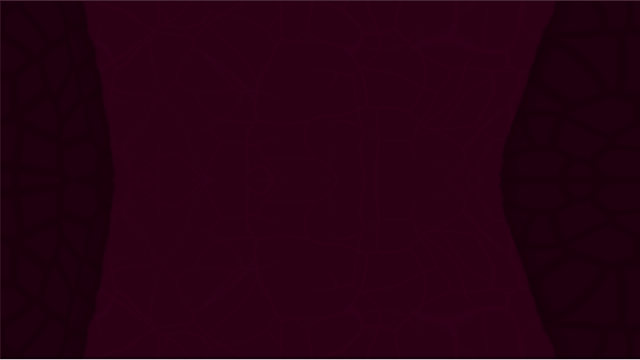
This background is drawn by a Shadertoy shader. Its source:

```glsl
const vec3 FIELD = vec3(0.168, 0.0, 0.082);
const vec3 FIELD_VEIN = vec3(0.194, 0.002, 0.095);
const vec3 BANK = vec3(0.120, 0.0, 0.055);
const vec3 BANK_VEIN = vec3(0.088, 0.0, 0.038);
const vec3 TOP_EDGE = vec3(0.28, 0.14, 0.21);
const vec3 BOTTOM_EDGE = vec3(0.80, 0.75, 0.78);

float hash(vec2 p) {
    return fract(sin(dot(p, vec2(127.1, 311.7))) * 43758.5453);
}

vec2 hash2(vec2 p) {
    return vec2(hash(p), hash(p + 57.3));
}

float noise(vec2 p) {
    vec2 i = floor(p), f = fract(p);
    f = f * f * (3.0 - 2.0 * f);
    float low = mix(hash(i), hash(i + vec2(1, 0)), f.x);
    float high = mix(hash(i + vec2(0, 1)), hash(i + vec2(1, 1)), f.x);
    return mix(low, high, f.y);
}

vec2 warp(vec2 p, float freq, float amount) {
    return p + amount * (vec2(noise(p * freq), noise(p * freq + 31.7)) - 0.5);
}

// Distance to the nearest border between scattered cells
float cellBorder(vec2 p, float scale) {
    p *= scale;
    vec2 cell = floor(p), f = fract(p), nearest = vec2(0.0);
    float best = 8.0, border = 8.0;
    for (int y = -1; y <= 1; y++)
    for (int x = -1; x <= 1; x++) {
        vec2 o = vec2(x, y);
        vec2 r = o + hash2(cell + o) - f;
        if (dot(r, r) < best) {
            best = dot(r, r);
            nearest = r;
        }
    }
    for (int y = -2; y <= 2; y++)
    for (int x = -2; x <= 2; x++) {
        vec2 o = vec2(x, y);
        vec2 r = o + hash2(cell + o) - f;
        vec2 gap = r - nearest;
        if (dot(gap, gap) > 1e-5)
            border = min(border, dot(0.5 * (r + nearest), normalize(gap)));
    }
    return border / scale;
}

// Rounded bend of a bank away from the middle height
float bend(float m, float slope) {
    return sqrt(slope * slope * m * m + 0.0016) - 0.04;
}

float line(float d, float halfWidth, float blur) {
    return 1.0 - smoothstep(halfWidth - blur, halfWidth + blur, d);
}

void mainImage(out vec4 fragColor, in vec2 fragCoord) {
    float px = 1.0 / iResolution.y;
    vec2 p = fragCoord * px;
    float width = iResolution.x * px;
    vec2 q = vec2(p.x, abs(p.y - 0.5)); // mirrored about middle height

    // Signed distance into the banks, with ragged edges
    float rough = 0.010 * (noise(q * 22.0) - 0.5) + 0.006 * (noise(q * 60.0) - 0.5);
    float left = 0.318 - bend(q.y, 0.25) - p.x;
    float right = p.x - (width - 0.390) - bend(q.y, 0.39);
    float inside = max(left, right) + rough;
    float bank = smoothstep(-0.006, 0.006, inside);

    // Thin curved veins over the middle field, in two sizes
    float seam = q.y + 0.012 * noise(vec2(p.x * 9.0, 2.0)) - 0.003;
    seam += smoothstep(0.75, 1.1, p.x);
    float trunk = cellBorder(warp(q, 7.0, 0.14), 5.5);
    float twig = cellBorder(warp(q * vec2(0.85, 1.0) + 5.0, 8.0, 0.12), 8.0);
    float trunkGlow = line(min(trunk, seam), 0.003, 0.004);
    float twigGlow = line(twig, 0.0025, 0.0035) * smoothstep(0.3, 0.6, noise(q * 6.0 + 9.0));
    float strength = 0.5 + 0.4 * noise(q * 5.0 + 4.0);
    vec3 field = mix(FIELD, FIELD_VEIN, strength * max(trunkGlow, twigGlow));

    // Broad soft veins and a shaded rim on the banks
    bool onLeft = left > right;
    vec2 grain = onLeft ? vec2(1.2, 0.85) : vec2(0.9, 1.1);
    float groove = cellBorder(warp(q * grain + 3.0, 6.0, 0.09), onLeft ? 10.0 : 8.5);
    groove = min(groove, q.y + (onLeft ? 1.0 : 0.0));
    vec3 side = mix(BANK, BANK_VEIN, 0.75 * line(groove, 0.009, 0.012));
    side = mix(side, BANK_VEIN, 0.45 * (1.0 - smoothstep(0.0, 0.07, inside)));

    vec3 color = mix(field, side, bank);

    // Hairline frame: faint at the top and left, bright at the bottom
    color *= 1.0 - 0.4 * line(p.y, 0.0095, 0.002);
    float faint = max(line(1.0 - p.y, 0.0034, 0.0005), 0.4 * line(p.x, 0.0034, 0.0005));
    color = mix(color, TOP_EDGE, faint);
    color = mix(color, BOTTOM_EDGE, line(p.y, 0.0034, 0.0005));
    fragColor = vec4(color, 1.0);
}
```
